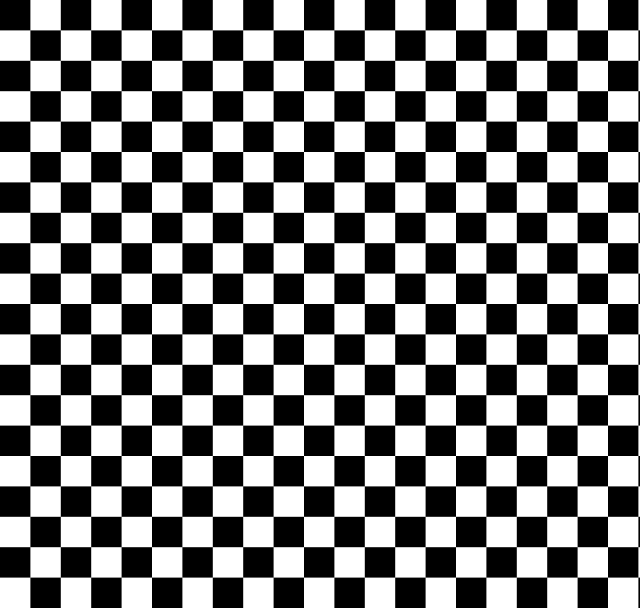
A WebGL 2 fragment shader for this pattern:

```glsl
#version 300 es
precision highp float;
// Draws a plain black and white checkerboard, 20 rows tall with square cells.
// Each axis is a square wave of +1 and -1, softened over one pixel;
// the product of the two waves gives the checks.

uniform vec2 u_resolution;
out vec4 fragColor;

// Square wave per axis: +1 on even cells, -1 on odd cells
vec2 softSquareWave(vec2 cellPos, float pixelSize) {
    vec2 edgeDistance = abs(mod(cellPos - 0.5, 2.0) - 1.0) - 0.5;
    return clamp(edgeDistance / (0.5 * pixelSize), -1.0, 1.0);
}

void main() {
    // Cell units: the canvas height holds 20 cells, counted from the lower left
    float pixelSize = 20.0 / u_resolution.y;
    vec2 cellPos = gl_FragCoord.xy * pixelSize;

    // Equal signs give white, opposite signs give black
    vec2 wave = softSquareWave(cellPos, pixelSize);
    float whiteness = 0.5 + 0.5 * wave.x * wave.y;

    vec3 black = vec3(0.0);
    vec3 white = vec3(1.0);
    fragColor = vec4(mix(black, white, whiteness), 1.0);
}
```
